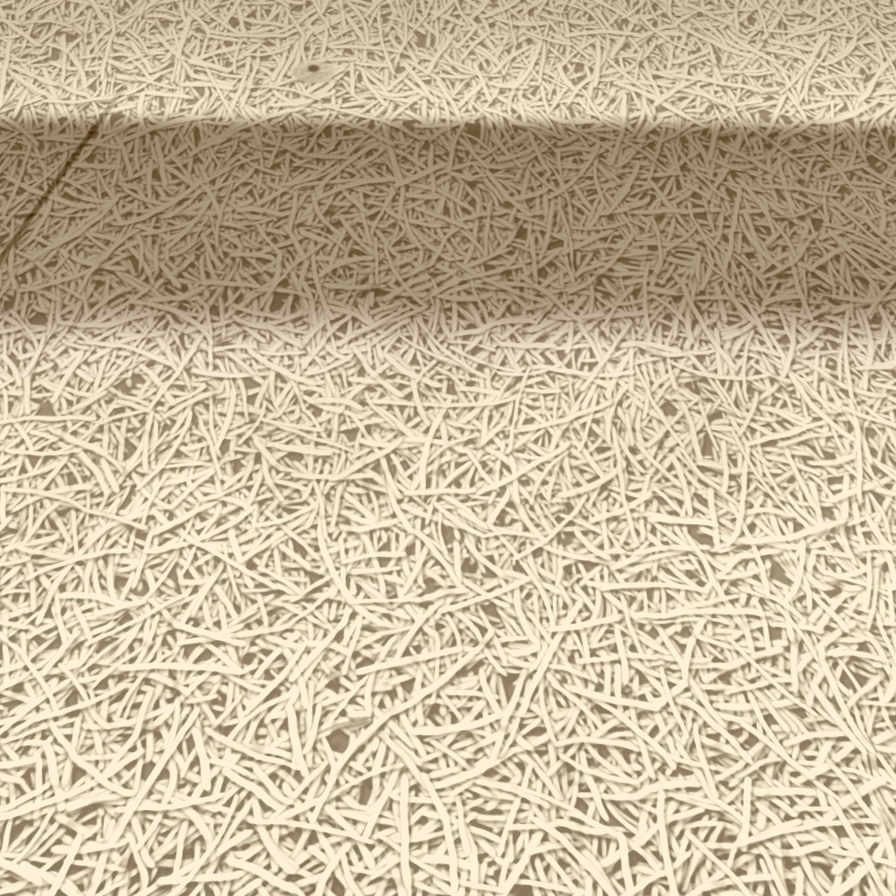
A three.js fragment shader for this texture:

```glsl
varying vec2 vUv;

vec3 hash3(vec2 p) {
  vec3 q = fract(vec3(p.xyx) * vec3(0.1031, 0.1030, 0.0973));
  q += dot(q, q.yxz + 33.33);
  return fract((q.xxy + q.yzz) * q.zyx);
}

float cornerSlope(vec2 corner, vec2 offset) {
  float a = 6.2832 * hash3(corner + 71.0).x;
  return dot(vec2(cos(a), sin(a)), offset);
}

float gradientNoise(vec2 p) {
  vec2 c = floor(p), f = fract(p), e = vec2(1.0, 0.0);
  vec2 u = f * f * (3.0 - 2.0 * f);
  float low = mix(cornerSlope(c, f), cornerSlope(c + e, f - e), u.x);
  float high = mix(cornerSlope(c + e.yx, f - e.yx), cornerSlope(c + 1.0, f - 1.0), u.x);
  return mix(low, high, u.y);
}

// Lays one sheet of curved strands, with cast shadows, over the tone below
float layStrands(float tone, vec2 p, float size, float layer, float height, float blur) {
  vec2 grid = p / size + layer * vec2(17.3, 9.7) + 40.0;
  vec2 lightDir = vec2(-0.45, 0.89);
  for (int j = -1; j <= 1; j++) {
    for (int i = -1; i <= 1; i++) {
      vec2 cell = floor(grid) + vec2(float(i), float(j));
      vec3 place = hash3(cell + layer * 31.7);
      vec3 form = hash3(cell + layer * 13.1 + 200.0);
      float angle = 3.1416 * place.z;
      vec2 along = vec2(cos(angle), sin(angle));
      vec2 across = vec2(-along.y, along.x);
      vec2 d = grid - cell - place.xy;
      vec2 q = vec2(dot(d, along), dot(d, across));
      q.y += (form.x - 0.5) * 0.5 * q.x * q.x;
      q *= size;

      float halfWidth = mix(0.003, 0.005, form.y);
      float past = max(abs(q.x) - size * mix(0.4, 0.85, form.z), 0.0);
      float facing = dot(across, lightDir);
      float dist = length(vec2(past * 0.6, q.y)) - halfWidth;
      float castDist = length(vec2(past, q.y + 0.003 * facing)) - halfWidth;
      tone *= 1.0 - 0.27 * (1.0 - smoothstep(-0.002, 0.006, castDist));

      float side = clamp(q.y / halfWidth, -1.0, 1.0);
      float body = height * mix(0.94, 1.03, place.x) * (1.0 - 0.05 * side * side);
      tone = mix(tone, body, 1.0 - smoothstep(-blur, blur, dist));
    }
  }
  return tone;
}

void main() {
  vec2 uv = vUv;

  // Board receding towards the top
  float shrink = 1.0 + 0.9 * uv.y;
  vec2 p = vec2((uv.x - 0.5) * shrink, uv.y + 0.45 * uv.y * uv.y + 0.1 * pow(uv.y, 3.0));
  p += 0.004 * vec2(gradientNoise(p * 26.0), gradientNoise(p * 26.0 + 50.0));

  // Matted wood strands, from the deepest sheet to the top
  float tone = 0.5;
  for (int i = 0; i < 11; i++) {
    float n = float(i);
    float size = 0.046 + 0.026 * fract(n * 0.618) + 0.05 * step(9.5, n);
    tone = layStrands(tone, p, size, n + 1.0, mix(0.84, 0.98, n / 10.0), 0.0021 * shrink);
  }
  tone -= 0.2 * smoothstep(0.2, 0.6, gradientNoise(p * 42.0));
  tone = mix(0.53, 1.0, smoothstep(0.36, 0.95, tone));
  tone = mix(tone, 0.86, 0.25 * uv.y);
  tone += 0.04 * gradientNoise(uv * 7.0);

  // Shadow band: crisp upper edge, soft lower edge
  float wobble = 0.012 * gradientNoise(uv * vec2(9.0, 3.0));
  float upperEdge = 0.868 - 0.008 * uv.x;
  float shade = smoothstep(0.6, 0.67, uv.y + wobble)
              * (1.0 - smoothstep(upperEdge - 0.012, upperEdge + 0.012, uv.y));
  float light = mix(1.03, 0.99, smoothstep(0.3, 0.62, uv.y));
  light = mix(light, 0.87, smoothstep(0.88, 1.0, uv.y));
  light = mix(light, 0.7 - 0.06 * smoothstep(0.77, 0.86, uv.y), shade);

  // Slanted board joint
  vec2 seamDir = normalize(vec2(0.115, 0.16));
  vec2 fromSeam = uv - vec2(0.0, 0.71);
  float seam = 1.0 - smoothstep(0.001, 0.005, abs(dot(fromSeam, vec2(-seamDir.y, seamDir.x))));
  light *= 1.0 - 0.35 * seam * (1.0 - smoothstep(0.84, 0.93, uv.y));

  // Sunken screw head
  vec2 screw = (uv - vec2(0.35, 0.92)) / vec2(0.024, 0.014);
  float head = 1.0 - smoothstep(0.8, 1.1, length(screw));
  tone = mix(tone, 0.84 + 0.06 * screw.y, 0.75 * head);
  tone *= 1.0 - 0.4 * (1.0 - smoothstep(0.15, 0.4, length(screw - vec2(0.0, 0.25))));

  // Straw colour ramp, slightly rosy along the soft shadow edge
  float r = min(tone * light, 1.0);
  vec3 straw = vec3(r, r * 1.06 - 0.11, r * 1.08 - 0.24);
  float rosy = smoothstep(0.57, 0.62, uv.y) * (1.0 - smoothstep(0.62, 0.69, uv.y));
  straw += rosy * vec3(0.0, -0.008, 0.015);
  gl_FragColor = vec4(clamp(straw, 0.0, 1.0), 1.0);
}
```
